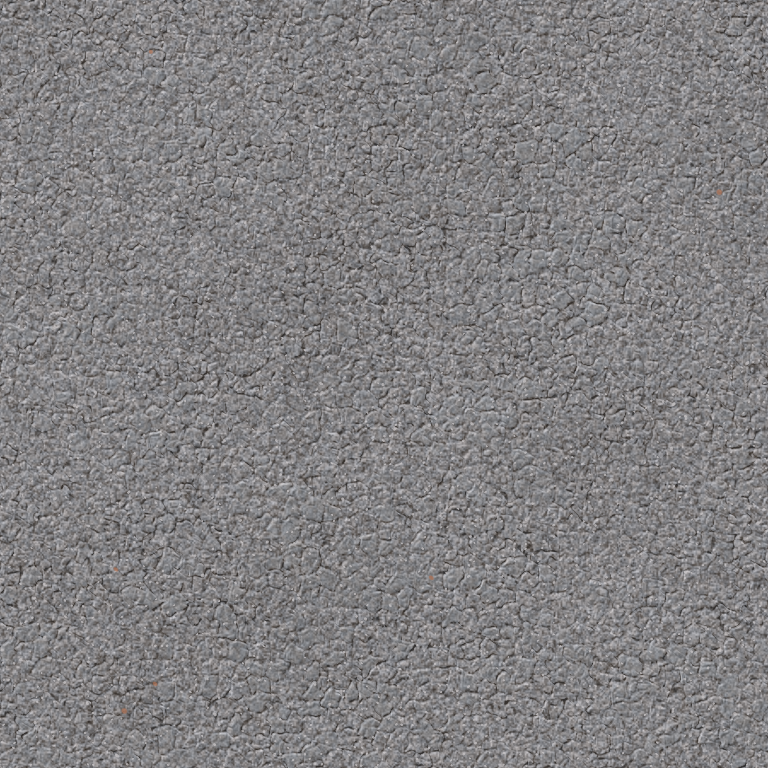
A WebGL 1 fragment shader for this texture:

```glsl
precision highp float;
// Weathered asphalt: irregular stones bedded in gritty grey binder.
// Two layers of warped cells form a height field, lit from the upper left;
// hollows are darkened, then mineral grain and pale or rusty flecks are added.

uniform vec2 u_resolution;

const vec2 LIGHT_DIR = vec2(-0.5, 0.866);
const float BASE_TONE = 0.512;
const vec3 NEUTRAL_TINT = vec3(1.0, 0.988, 1.003);
const vec3 EARTH_TINT = vec3(1.04, 0.99, 0.965);
const vec3 STONE_TINT = vec3(0.985, 0.995, 1.015);
const vec3 PALE_FLECK = vec3(0.78, 0.765, 0.77);
const vec3 RUST_FLECK = vec3(0.68, 0.45, 0.34);

float hash(vec2 p) {
  vec3 q = fract(p.xyx * 0.1031);
  q += dot(q, q.yzx + 33.33);
  return fract((q.x + q.y) * q.z);
}

vec2 hash2(vec2 p) {
  return vec2(hash(p), hash(p + 57.3));
}

float noise(vec2 p) {
  vec2 cell = floor(p);
  vec2 f = fract(p);
  f = f * f * (3.0 - 2.0 * f);
  float low = mix(hash(cell), hash(cell + vec2(1.0, 0.0)), f.x);
  float high = mix(hash(cell + vec2(0.0, 1.0)), hash(cell + 1.0), f.x);
  return mix(low, high, f.y);
}

// Cells of randomly turned, stretched stones: x = gap to border, y = stone id
vec2 stoneCells(vec2 p, float seed) {
  vec2 base = floor(p);
  float nearest = 8.0;
  float second = 8.0;
  float id = 0.0;
  for (int j = -1; j <= 1; j++) {
    for (int i = -1; i <= 1; i++) {
      vec2 cell = base + vec2(float(i), float(j));
      vec2 key = cell + seed;
      vec2 d = cell + 0.1 + 0.8 * hash2(key) - p;
      float angle = 6.283 * hash(key + 19.7);
      vec2 axis = vec2(cos(angle), sin(angle));
      d = vec2(dot(d, axis), dot(d, vec2(-axis.y, axis.x)));
      d.y *= 1.0 + 0.5 * hash(key + 31.1);
      float dist = length(d);
      if (dist < nearest) {
        second = nearest;
        nearest = dist;
        id = hash(key + 83.9);
      } else {
        second = min(second, dist);
      }
    }
  }
  return vec2(second - nearest, id);
}

// x = height of the surface, y = how much of a bare stone face shows
vec2 surface(vec2 p) {
  vec2 warp = vec2(noise(p * 95.0), noise(p * 95.0 + 41.0)) - 0.5;
  vec2 q = p + warp * 0.009;
  vec2 coarse = stoneCells(q * 43.0, 7.0);
  vec2 gravel = stoneCells(q * 91.0, 113.0);
  float patches = smoothstep(0.25, 0.75, noise(p * 9.0 + 5.0));
  float dome = smoothstep(0.0, 0.36, coarse.x);
  float pebble = smoothstep(0.0, 0.5, gravel.x);
  float height = dome * (0.25 + 0.4 * coarse.y) * (0.6 + 0.4 * patches);
  height += pebble * (0.15 + 0.35 * gravel.y);
  height += 0.22 * noise(p * 170.0 + 3.0);
  float face = dome * smoothstep(0.5, 0.75, coarse.y) * (0.4 + 0.6 * patches);
  return vec2(height, face);
}

// Sparse soft dots; radius is a fraction of a cell
float flecks(vec2 p, float radius, float density, float seed) {
  vec2 cell = floor(p);
  vec2 key = cell + seed;
  vec2 d = fract(p) - 0.3 - 0.4 * hash2(key);
  d.x += d.y * (hash(key + 11.0) - 0.5);
  float size = radius * (0.65 + 0.35 * hash(key + 23.0));
  float present = step(hash(key + 47.0), density);
  return present * (1.0 - smoothstep(size * 0.45, size, length(d)));
}

void main() {
  vec2 p = gl_FragCoord.xy / u_resolution.y;

  // Relief and dark, earthy hollows
  vec2 ground = surface(p);
  float relief = ground.x - surface(p + LIGHT_DIR * 0.0028).x;
  float hollow = 1.0 - smoothstep(0.1, 0.36, ground.x);
  hollow *= 0.35 + 0.65 * smoothstep(0.3, 0.7, noise(p * 24.0 + 17.0));

  // Mineral grain is weaker on bare stone faces
  float grain = 0.24 * (noise(p * 450.0) - 0.5);
  grain += 0.17 * (noise(p * 235.0 + 71.0) - 0.5);
  grain *= 1.0 - 0.45 * ground.y;
  float cloud = 0.035 * (noise(p * 5.0 + 29.0) - 0.5);

  float tone = BASE_TONE + cloud + grain + 0.23 * relief - 0.16 * hollow;
  tone = max(tone, 0.2);
  vec3 tint = mix(EARTH_TINT, NEUTRAL_TINT, smoothstep(0.3, 0.48, tone));
  vec3 color = tone * mix(tint, STONE_TINT, 0.6 * ground.y);
  color += (noise(p * 200.0 + 131.0) - 0.5) * vec3(0.025, 0.0, -0.025);

  // Pale grit and a few rusty fragments
  float pale = flecks(p * 135.0, 0.32, 0.11, 5.0);
  pale = max(pale, flecks(p * 72.0 + 0.4, 0.24, 0.035, 61.0));
  color = mix(color, PALE_FLECK, 0.75 * pale);
  color = mix(color, RUST_FLECK, 0.75 * flecks(p * 22.0, 0.11, 0.025, 151.0));

  gl_FragColor = vec4(clamp(color, 0.0, 1.0), 1.0);
}
```
